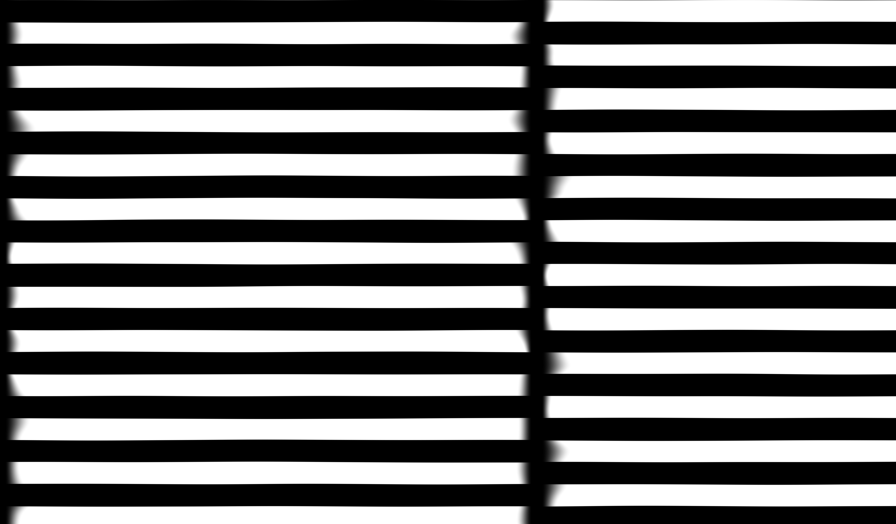
Write a WebGL 1 fragment shader that draws this pattern.

```glsl
precision highp float;
// Black and white bars in two columns, offset by half a row, with softly worn ends.

uniform vec2 u_resolution;

// Lengths are fractions of the canvas height.
const float COLUMN_WIDTH = 1.0244;
const float ROW_HEIGHT = 0.084;
const float FIRST_BAR_Y = 0.0129;   // centre of the lowest bar
const float BAR_FILL = 0.492;       // white share of a row
const float HALF_GAP = 0.0095;      // half the black seam between columns
const float EDGE_SOFTNESS = 0.0015;
const float EDGE_WOBBLE = 0.0022;
const float FADE_LENGTH = 0.027;    // mean length of the fade at bar ends
const float FADE_VARIATION = 0.032;
const float SMUDGE_LENGTH = 0.11;   // extra fade where wear is strongest
const vec3 BAR_COLOR = vec3(1.0);
const vec3 GROUND_COLOR = vec3(0.0);

vec2 hashGradient(vec2 cell) {
    vec3 q = fract(cell.xyx * vec3(0.1031, 0.1030, 0.0973));
    q += dot(q, q.yzx + 33.33);
    float angle = 6.2832 * fract((q.x + q.y) * q.z);
    return vec2(cos(angle), sin(angle));
}

float gradientNoise(vec2 p) {
    vec2 i = floor(p);
    vec2 f = fract(p);
    vec2 u = f * f * f * (f * (f * 6.0 - 15.0) + 10.0);
    float a = dot(hashGradient(i), f);
    float b = dot(hashGradient(i + vec2(1.0, 0.0)), f - vec2(1.0, 0.0));
    float c = dot(hashGradient(i + vec2(0.0, 1.0)), f - vec2(0.0, 1.0));
    float d = dot(hashGradient(i + vec2(1.0, 1.0)), f - vec2(1.0, 1.0));
    return mix(mix(a, b, u.x), mix(c, d, u.x), u.y);
}

// Coverage across the thickness of a bar, with slightly uneven long edges.
float barProfile(float x, float rowCoord) {
    float row = floor(rowCoord + 0.5);
    float offset = rowCoord - row;
    float side = step(0.0, offset);
    float wobble = EDGE_WOBBLE * gradientNoise(vec2(x * 3.0, row * 5.3 + side * 2.6 + 0.5));
    float inside = (0.5 * BAR_FILL - abs(offset)) * ROW_HEIGHT + wobble;
    float softness = max(EDGE_SOFTNESS, 0.6 / u_resolution.y);
    return smoothstep(-softness, softness, inside);
}

// Fade from the seam into the bar; its length wanders from row to row.
float endFade(float distanceToSeam, float rowCoord, float seed) {
    float wear = gradientNoise(vec2(rowCoord * 1.3 + 40.0, seed + 0.5));
    float smudge = max(wear - 0.15, 0.0);
    float fadeLength = FADE_LENGTH + FADE_VARIATION * wear + SMUDGE_LENGTH * smudge * smudge;
    return smoothstep(0.0, max(fadeLength, 0.01), distanceToSeam - HALF_GAP);
}

void main() {
    vec2 p = gl_FragCoord.xy / u_resolution.y;

    // Alternate columns are shifted by half a row.
    float column = floor(p.x / COLUMN_WIDTH);
    float localX = p.x - column * COLUMN_WIDTH;
    float rowCoord = (p.y - FIRST_BAR_Y) / ROW_HEIGHT - 0.5 * mod(column, 2.0);

    float bar = barProfile(p.x, rowCoord);
    bar *= endFade(localX, rowCoord, column * 14.0 + 3.0);
    bar *= endFade(COLUMN_WIDTH - localX, rowCoord, column * 14.0 + 10.0);

    gl_FragColor = vec4(mix(GROUND_COLOR, BAR_COLOR, bar), 1.0);
}
```
